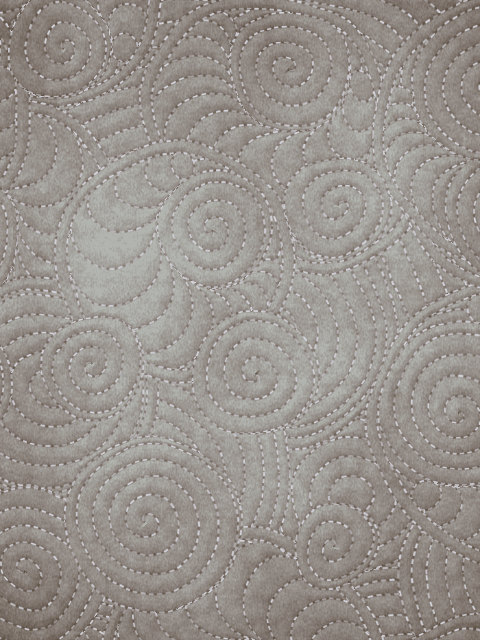
Reproduce this texture procedurally as a Shadertoy shader.

```glsl
// Cream quilted cloth: stitched spirals ringed by overlapping plumes and arches.
// Discs on a jittered grid are layered; each gives the distance to its nearest
// seam and the length along it, which drive the padding, shadow and stitches.

const float PI = 3.14159265;
const float TAU = 6.2831853;

const vec3 SHADOW_COLOR = vec3(0.40, 0.35, 0.31);
const vec3 CLOTH_COLOR  = vec3(0.58, 0.55, 0.53);
const vec3 LIGHT_COLOR  = vec3(0.67, 0.67, 0.65);
const vec3 THREAD_COLOR = vec3(0.83, 0.83, 0.86);

const vec2 CELL = vec2(0.39, 0.36);   // spacing of the motifs
const int COLUMNS = 5;
const int ROWS = 6;
const float SPIRAL_PITCH = 0.037;
const float ECHO_PITCH = 0.041;
const float PLUME_PITCH = 0.052;
const float PLUME_MIN_WIDTH = 0.05;
const float RIM_WIDTH = 0.024;
const float STITCH_PERIOD = 0.0165;
const float STITCH_HALF_LENGTH = 0.0030;
const float STITCH_RADIUS = 0.0019;
const float PADDING_WIDTH = 0.011;
const vec2 LIGHT_STEP = vec2(-0.0018, 0.0040);

vec2 hash2(vec2 p) {
    vec3 q = fract(p.xyx * vec3(0.1031, 0.1030, 0.0973));
    q += dot(q, q.yzx + 33.33);
    return fract((q.xx + q.yz) * q.zy);
}

float corner(vec2 cell, vec2 offset) {
    return dot(hash2(cell) * 2.0 - 1.0, offset);
}

float gradientNoise(vec2 p) {
    vec2 i = floor(p), f = p - i, e = vec2(1.0, 0.0);
    vec2 w = f * f * f * (f * (f * 6.0 - 15.0) + 10.0);
    return mix(mix(corner(i, f), corner(i + e, f - e), w.x),
               mix(corner(i + e.yx, f - e.yx), corner(i + 1.0, f - 1.0), w.x), w.y);
}

// Every seam is vec2(distance to it, length along it).
vec2 nearer(vec2 a, vec2 b) { return a.x < b.x ? a : b; }

vec2 circleSeam(vec2 p, float radius) {
    return vec2(abs(length(p) - radius), atan(p.y, p.x) * radius);
}

vec2 echoSeam(vec2 p) {
    return circleSeam(p, max(round(length(p) / ECHO_PITCH), 1.0) * ECHO_PITCH);
}

vec2 spiralSeam(vec2 p, float turn) {
    float a = mod(atan(p.y, p.x) + turn, TAU);
    float theta = a + TAU * max(round(length(p) / SPIRAL_PITCH - a / TAU), 0.0);
    return vec2(abs(length(p) - SPIRAL_PITCH * theta / TAU),
                SPIRAL_PITCH * theta * theta / (2.0 * TAU));
}

// Round plumes, each lapping the one before, fill the gap between
// the spiral and the off-centre outer disc.
vec2 plumeSeam(vec2 p, vec2 shift, float inner, float outer) {
    vec2 seam = circleSeam(p, inner + RIM_WIDTH);
    float count = round(TAU * (inner + 0.07) / PLUME_PITCH);
    float first = round(atan(p.y, p.x) * count / TAU) - 3.0;
    for (float j = 0.0; j < 7.0; j++) {
        float a = (first + j) * TAU / count;
        vec2 ray = vec2(cos(a), sin(a));
        float k = dot(shift, ray);
        float width = k + sqrt(k * k - dot(shift, shift) + outer * outer) - inner;
        if (width < PLUME_MIN_WIDTH) continue;
        vec2 q = p - ray * (inner + 0.5 * width);
        vec2 plume = circleSeam(q, 0.5 * width);
        seam = length(q) < 0.5 * width ? plume : nearer(seam, plume);
    }
    return seam;
}

vec2 quilt(vec2 p) {
    p += 0.030 * vec2(gradientNoise(p * 5.0), gradientNoise(p * 5.0 + 40.0));
    p += 0.003 * vec2(gradientNoise(p * 30.0), gradientNoise(p * 30.0 + 90.0));
    vec2 seam = echoSeam(p - vec2(0.42, 0.55));
    int total = COLUMNS * ROWS;
    // First the feather discs, then the spirals on top of them.
    for (int i = 0; i < 2 * total; i++) {
        int k = (i * 7) % total;
        vec2 id = vec2(k % COLUMNS, k / COLUMNS);
        vec2 h = hash2(id + 17.0), g = hash2(id + 71.0);
        vec2 stagger = vec2(0.5 * mod(id.y, 2.0), 0.0);
        vec2 q = p - (id - 1.0 + stagger + 0.2 + 0.5 * h) * CELL;
        q.x *= g.x < 0.5 ? -1.0 : 1.0;
        float inner = mix(0.085, 0.180, g.y);
        float turn = TAU * h.x;
        if (i < total) {
            float outer = inner + 0.125;
            vec2 shift = 0.105 * vec2(cos(turn), sin(turn));
            float edge = length(q - shift) - outer;
            if (edge < 0.0) {
                seam = h.y > 0.68 ? echoSeam(q - shift)
                                  : plumeSeam(q, shift, inner, outer - RIM_WIDTH);
                if (edge > -RIM_WIDTH) seam.x = 1.0;
                seam = nearer(seam, circleSeam(q - shift, outer - RIM_WIDTH));
            }
            seam = nearer(seam, circleSeam(q - shift, outer));
        } else {
            if (length(q) < inner) seam = spiralSeam(q, 5.0 * turn);
            seam = nearer(seam, circleSeam(q, inner));
        }
    }
    return seam;
}

float padding(float d) { return 1.0 - exp(-d / PADDING_WIDTH); }

vec3 clothColor(float tone) {
    return tone < 0.0 ? mix(CLOTH_COLOR, SHADOW_COLOR, min(-tone, 1.1))
                      : mix(CLOTH_COLOR, LIGHT_COLOR, min(tone * 2.0, 1.3));
}

void mainImage(out vec4 fragColor, in vec2 fragCoord) {
    vec2 p = fragCoord / iResolution.x;
    float pixel = 1.0 / iResolution.x;
    vec2 seam = quilt(p);

    // Broad light that fades towards the corners.
    vec2 fromMiddle = p - vec2(0.48, 0.70);
    float tone = 0.44 - 1.30 * dot(fromMiddle, fromMiddle);
    tone += 0.40 * gradientNoise(p * 3.0 + 7.0) + 0.22 * gradientNoise(p * 8.0);

    // Padding lit from above, darker seams, puckers and weave.
    float lit = padding(seam.x) - padding(quilt(p + LIGHT_STEP).x);
    tone += 0.95 * lit - 0.33 * exp(-seam.x / 0.005);
    tone += 0.35 * gradientNoise(p * 42.0) + 0.25 * gradientNoise(p * 105.0);
    tone += 0.48 * gradientNoise(p * vec2(260.0, 170.0));

    // Beaded stitches, each catching the light differently, between needle holes.
    float along = seam.y / STITCH_PERIOD;
    float middle = abs(fract(along) - 0.5) * STITCH_PERIOD;
    float past = max(middle - STITCH_HALF_LENGTH, 0.0);
    float stitch = length(vec2(past, seam.x)) - STITCH_RADIUS;
    float thread = 1.0 - smoothstep(-0.7 * pixel, 0.7 * pixel, stitch);
    thread *= mix(0.40, 1.0, hash2(vec2(floor(along), 5.0)).x);
    float hole = length(vec2(0.5 * STITCH_PERIOD - middle, seam.x));
    tone -= 0.28 * (1.0 - smoothstep(0.001, 0.004, hole));

    fragColor = vec4(mix(clothColor(tone), THREAD_COLOR, thread), 1.0);
}
```
